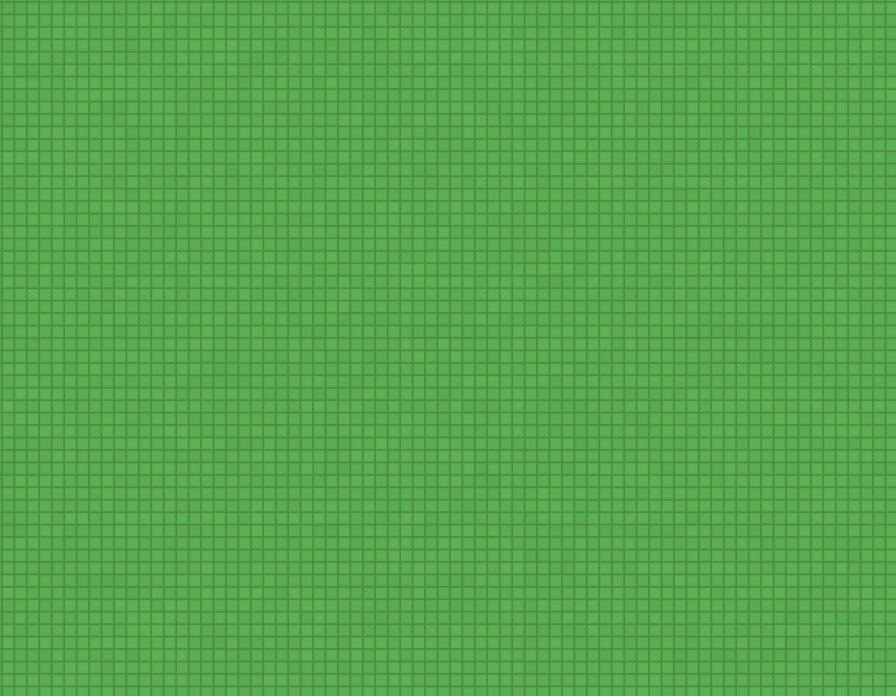
This pattern is drawn by a Shadertoy shader. Its source:

```glsl
// Green sheet of small square tiles, 72 across, with thin soft seams and slight tone variation

float hash(vec2 p) {
    return fract(sin(dot(p, vec2(127.1, 311.7))) * 43758.5453);
}

float valueNoise(vec2 p) {
    vec2 cell = floor(p);
    vec2 f = fract(p);
    f = f * f * (3.0 - 2.0 * f);
    return mix(mix(hash(cell), hash(cell + vec2(1.0, 0.0)), f.x),
               mix(hash(cell + vec2(0.0, 1.0)), hash(cell + vec2(1.0, 1.0)), f.x), f.y);
}

// Share of a pixel covered by a seam of the given width, at distance d from its centre
vec2 seamCoverage(vec2 d, float width, float pixel) {
    return clamp((0.5 * (width + pixel) - d) / pixel, 0.0, min(1.0, width / pixel));
}

void mainImage(out vec4 fragColor, in vec2 fragCoord) {
    // Tile units, counted from the upper left
    float pixel = 72.0 / iResolution.x;
    vec2 p = vec2(fragCoord.x, iResolution.y - fragCoord.y) * pixel - 0.155;
    vec2 tile = floor(p);
    vec2 d = abs(fract(p + 0.5) - 0.5);

    // Tile colour: per-tile tone and warmth, plus a faint broad drift
    float tone = hash(tile) - 0.5;
    float warmth = hash(tile + 57.0) - 0.5;
    float drift = valueNoise(p * 0.3) - 0.5;
    vec3 color = vec3(0.359, 0.685, 0.322) * (1.0 + 0.043 * tone + 0.008 * drift);
    color.r += 0.015 * warmth;

    // Soft shade towards the tile edges
    vec2 shade = 1.0 - smoothstep(0.05, 0.27, d);
    color *= 1.0 - 0.035 * max(shade.x, shade.y);

    // Seams, worn unevenly along their length
    vec2 seam = seamCoverage(d, 0.125, pixel);
    seam *= 0.85 + 0.3 * vec2(valueNoise(p * 0.9 + 13.0), valueNoise(p * 0.9 + 71.0));
    float line = 1.0 - (1.0 - min(seam.x, 1.0)) * (1.0 - min(seam.y, 1.0));
    color = mix(color, vec3(0.293, 0.553, 0.254), line);

    fragColor = vec4(color, 1.0);
}
```
